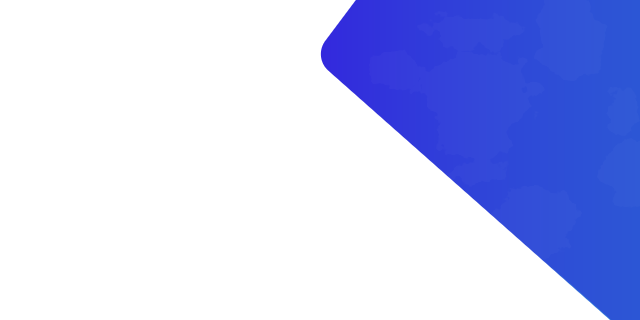
Reproduce this background procedurally as a Shadertoy shader.

```glsl
// Draws a rounded blue wedge with a faint world map on a white page.

const vec3 WHITE = vec3(1.0);
const vec3 INDIGO = vec3(0.200, 0.158, 0.868);
const vec3 AZURE = vec3(0.174, 0.338, 0.834);
const vec3 CYAN = vec3(0.25, 0.72, 0.88);

// Land masses: centre xy, radii zw, in units of the canvas height
const int LAND_COUNT = 9;
const vec4 LANDS[LAND_COUNT] = vec4[LAND_COUNT](
    vec4(1.23, 0.785, 0.09, 0.05), vec4(1.49, 0.71, 0.18, 0.13),
    vec4(1.48, 0.59, 0.11, 0.11), vec4(1.49, 0.475, 0.07, 0.05),
    vec4(1.48, 0.90, 0.13, 0.06), vec4(1.78, 0.89, 0.10, 0.15),
    vec4(1.67, 0.31, 0.125, 0.11), vec4(1.97, 0.46, 0.10, 0.10),
    vec4(1.95, 0.66, 0.05, 0.07));

float hash(vec2 p) {
    return fract(sin(dot(p, vec2(127.1, 311.7))) * 43758.5453);
}

float valueNoise(vec2 p) {
    vec2 cell = floor(p);
    vec2 f = fract(p);
    f = f * f * (3.0 - 2.0 * f);
    float low = mix(hash(cell), hash(cell + vec2(1.0, 0.0)), f.x);
    float high = mix(hash(cell + vec2(0.0, 1.0)), hash(cell + 1.0), f.x);
    return mix(low, high, f.y);
}

float fbm(vec2 p) {
    float sum = 0.0;
    float amplitude = 0.5;
    for (int i = 0; i < 4; i++) {
        sum += amplitude * valueNoise(p);
        p = p * 2.03 + 17.0;
        amplitude *= 0.5;
    }
    return sum;
}

float rayDistance(vec2 p, vec2 dir) {
    return length(p - dir * max(dot(p, dir), 0.0));
}

// Signed distance to a wedge between two rays, grown by a radius
float roundedWedge(vec2 p, vec2 upper, vec2 lower, float radius) {
    float inUpper = dot(p, vec2(upper.y, -upper.x));
    float inLower = dot(p, vec2(-lower.y, lower.x));
    float d = min(rayDistance(p, upper), rayDistance(p, lower));
    return (min(inUpper, inLower) > 0.0 ? -d : d) - radius;
}

// Coverage of the land masses, with ragged coasts
float landMask(vec2 p, float pixel) {
    float coast = (fbm(p * 22.0) - 0.47) * 0.10;
    float d = 10.0;
    for (int i = 0; i < LAND_COUNT; i++) {
        vec4 land = LANDS[i];
        float ellipse = length((p - land.xy) / land.zw) - 1.0;
        d = min(d, ellipse * min(land.z, land.w));
    }
    return 1.0 - smoothstep(-pixel, pixel, d + coast);
}

vec3 panelColor(vec2 p, float edge, float pixel) {
    // Horizontal gradient that eases off to the right
    float t = clamp(p.x - 1.0, 0.0, 1.0);
    vec3 color = mix(INDIGO, AZURE, t * (1.37 - 0.37 * t));
    color = mix(color, WHITE, 0.022 * landMask(p, pixel));
    // Thin cool rim along the far end of the lower side
    float rim = smoothstep(-1.5 * pixel, 0.0, edge);
    rim *= smoothstep(1.65, 1.85, p.x) * smoothstep(0.3, 0.15, p.y);
    return mix(color, CYAN, 0.4 * rim);
}

void mainImage(out vec4 fragColor, in vec2 fragCoord) {
    vec2 p = fragCoord / iResolution.y;
    float pixel = 1.0 / iResolution.y;

    vec2 upper = vec2(0.6, 0.8);
    vec2 lower = normalize(vec2(1.0, -0.885));
    float edge = roundedWedge(p - vec2(1.072, 0.831), upper, lower, 0.0693);
    float coverage = clamp(0.5 - edge / pixel, 0.0, 1.0);

    vec3 color = mix(WHITE, panelColor(p, edge, pixel), coverage);
    fragColor = vec4(color, 1.0);
}
```
